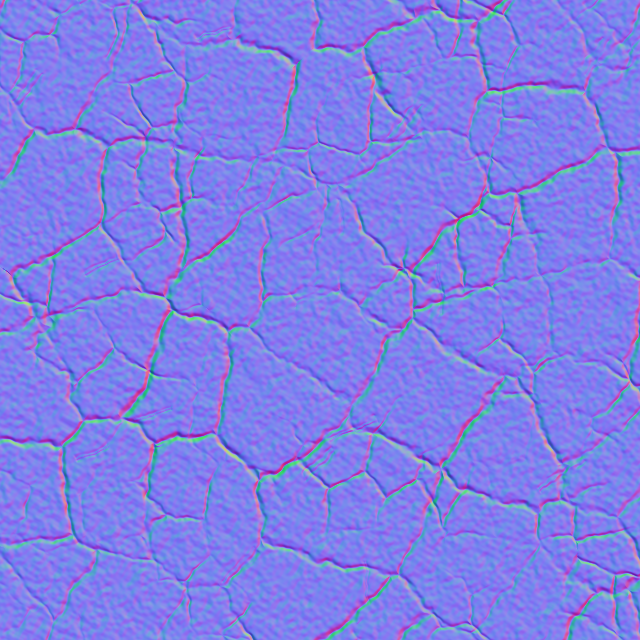
Give the GLSL for this texture map, as a WebGL 1 fragment shader.

```glsl
precision highp float;
uniform vec2 u_resolution;

vec2 hash2(vec2 c) {
  vec2 k = vec2(dot(c, vec2(127.1, 311.7)), dot(c, vec2(269.5, 183.3)));
  return fract(sin(k) * 43758.545);
}

// Gradient noise, roughly -0.7 to 0.7
float noise(vec2 p) {
  vec2 i = floor(p), f = fract(p);
  vec2 u = f * f * f * (f * (f * 6.0 - 15.0) + 10.0);
  vec2 e = vec2(0.0, 1.0);
  float a = dot(hash2(i) * 2.0 - 1.0, f);
  float b = dot(hash2(i + e.yx) * 2.0 - 1.0, f - e.yx);
  float c = dot(hash2(i + e.xy) * 2.0 - 1.0, f - e.xy);
  float d = dot(hash2(i + e.yy) * 2.0 - 1.0, f - e.yy);
  return mix(mix(a, b, u.x), mix(c, d, u.x), u.y);
}

vec2 noise2(vec2 p) {
  return vec2(noise(p), noise(p + 31.7));
}

vec2 rotate(vec2 p, float a) {
  return vec2(cos(a) * p.x - sin(a) * p.y, sin(a) * p.x + cos(a) * p.y);
}

// Distance to the nearest border between Voronoi cells
float borderDistance(vec2 p) {
  vec2 i = floor(p), f = fract(p);
  vec2 nearest = vec2(8.0), home = vec2(0.0);
  for (int y = -1; y <= 1; y++) {
    for (int x = -1; x <= 1; x++) {
      vec2 cell = vec2(float(x), float(y));
      vec2 r = cell + 0.04 + 0.92 * hash2(i + cell) - f;
      if (dot(r, r) < dot(nearest, nearest)) {
        nearest = r;
        home = cell;
      }
    }
  }
  float d = 8.0;
  for (int y = -1; y <= 1; y++) {
    for (int x = -1; x <= 1; x++) {
      vec2 cell = home + vec2(float(x), float(y));
      vec2 r = cell + 0.04 + 0.92 * hash2(i + cell) - f;
      vec2 span = r - nearest;
      if (dot(span, span) > 0.0001) d = min(d, dot(0.5 * (nearest + r), normalize(span)));
    }
  }
  return d;
}

float groove(float d, float width) {
  return exp(-d * d / (width * width));
}

// Sparse short scratches
float scratches(vec2 p) {
  vec2 g = p * 6.0, i = floor(g), f = fract(g);
  float depth = 0.0;
  for (int y = -1; y <= 1; y++) {
    for (int x = -1; x <= 1; x++) {
      vec2 cell = vec2(float(x), float(y));
      vec2 rnd = hash2(i + cell + 53.0);
      vec2 r = rotate(f - cell - hash2(i + cell + 91.0), rnd.x < 0.3 ? 1.5 : -rnd.x);
      float along = max(abs(r.x) - 0.25 * rnd.y, 0.0);
      float across = abs(abs(r.y) - 0.04 * rnd.x);
      depth += step(0.55, rnd.y) * groove(length(vec2(along, across)), 0.018);
    }
  }
  return depth;
}

float height(vec2 p) {
  // Wandering crack paths
  vec2 jitter = 0.007 * noise2(p * 50.0) + 0.0025 * noise2(p * 105.0);
  vec2 w = p + 0.035 * noise2(p * 6.0) + 0.016 * noise2(p * 20.0) + jitter;
  float wide = borderDistance(rotate(w, 0.6) * 6.4 + 3.4) / 6.4;
  float thin = borderDistance(rotate(w, 0.25) * 11.0 + 17.0) / 11.0;

  // Cracks fade in and out along their length
  float ragged = 0.9 + 0.9 * noise(p * 42.0);
  float wideAmount = mix(0.3, 1.0, smoothstep(-0.3, 0.25, noise(p * 5.0 + 8.0)));
  float thinAmount = smoothstep(-0.12, 0.35, noise(p * 6.0 + 40.0));
  float h = -0.007 * ragged * wideAmount * groove(wide, 0.0035 + 0.0015 * wideAmount);
  h -= 0.0042 * ragged * thinAmount * groove(thin, 0.0036);
  h -= 0.0014 * ragged * scratches(p + jitter);

  // Plaster grain
  h += 0.0022 * noise(rotate(p, 0.5) * 100.0);
  h += 0.0019 * noise(rotate(p, 1.1) * 50.0 + 9.0);
  h += 0.0022 * noise(p * 26.0 + 70.0);
  return h;
}

void main() {
  vec2 p = gl_FragCoord.xy / u_resolution.y;
  vec2 e = vec2(0.0011, 0.0);
  vec2 slope = vec2(height(p - e) - height(p + e),
                    height(p - e.yx) - height(p + e.yx)) / (2.0 * e.x);

  // Favour relief across the rising diagonal
  slope -= 0.18 * (slope.x + slope.y);
  vec2 n = slope / sqrt(1.0 + dot(slope, slope));

  // Encode the tilt; blue drops on steep faces
  float blue = 0.945 - 0.6 * dot(n, n) - 0.09 * n.y;
  gl_FragColor = vec4(0.5 + 0.5 * n, blue, 1.0);
}
```
